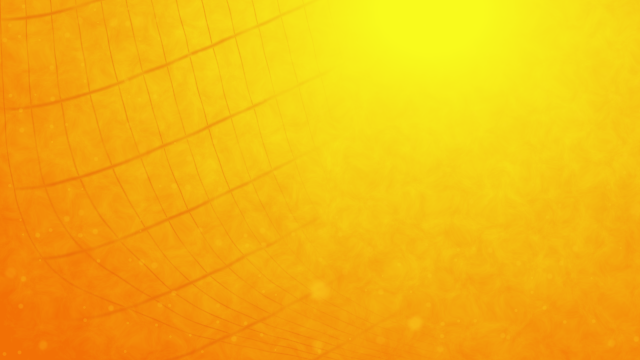
Reproduce this background procedurally as a WebGL 1 fragment shader.

```glsl
precision highp float;

uniform vec2 u_resolution;

const vec3 EMBER = vec3(0.95, 0.44, 0.02);
const vec3 AMBER = vec3(0.955, 0.71, 0.06);
const vec3 LEMON = vec3(0.975, 0.98, 0.11);
const vec3 RUST = vec3(0.89, 0.33, 0.03);
const vec3 SPARK = vec3(0.98, 0.82, 0.12);

const vec2 GLOW_CENTER = vec2(1.20, 0.03);
const float GLOW_SQUASH = 0.80;
const float GLOW_REACH = 1.15;
const float GLOW_PEAK = 1.10;
const float MOTTLE = 0.145;
const float BLOTCH = 0.085;
const float RIB_WIDTH = 0.0042;
const float RIB_STRENGTH = 0.42;
const float THREAD_WIDTH = 0.0011;
const float THREAD_SPACING = 0.070;
const float THREAD_STRENGTH = 0.43;

float hash(vec2 p) {
  vec3 q = fract(vec3(p.xyx) * 0.1031);
  q += dot(q, q.yzx + 33.33);
  return fract((q.x + q.y) * q.z);
}

vec2 gradient(vec2 cell) {
  float angle = 6.2832 * hash(cell);
  return vec2(cos(angle), sin(angle));
}

float noise(vec2 p) {
  vec2 i = floor(p), f = fract(p);
  vec2 w = f * f * f * (f * (f * 6.0 - 15.0) + 10.0);
  vec2 e = vec2(1.0, 0.0);
  float low = mix(dot(gradient(i), f), dot(gradient(i + e), f - e), w.x);
  float high = mix(dot(gradient(i + e.yx), f - e.yx),
                   dot(gradient(i + 1.0), f - 1.0), w.x);
  return mix(low, high, w.y);
}

float fbm(vec2 p) {
  float sum = 0.0, amp = 0.6;
  for (int i = 0; i < 4; i++) {
    sum += amp * noise(p);
    p = mat2(1.6, 1.2, -1.2, 1.6) * p + 17.0;
    amp *= 0.65;
  }
  return sum;
}

float stroke(float d, float halfWidth, float pixel) {
  return 1.0 - smoothstep(halfWidth - pixel, halfWidth + pixel, abs(d));
}

// Left border of the net, y measured downward.
float netEdge(float y) {
  return 0.008 + 0.02 * y + 0.27 * y * y * y * y;
}

// Broad ribs sweeping up to the right.
float ribs(vec2 p, float pixel) {
  float ink = 0.0;
  for (int i = 0; i < 7; i++) {
    float k = float(i);
    float start = 0.055 + 0.262 * k - 0.0135 * k * k;
    float s = p.x - netEdge(start);
    float t = max(s, 0.0);
    float bend = 0.48 * (1.0 + 0.35 * start * start);
    float rise = bend * t * t / (t + 0.35);
    float slope = bend * t * (t + 0.7) / ((t + 0.35) * (t + 0.35));
    float d = (p.y - start + rise) / sqrt(1.0 + slope * slope);
    ink = max(ink, stroke(d, RIB_WIDTH, pixel + 0.002) * smoothstep(-0.03, 0.05, s));
  }
  return ink;
}

// Thin threads falling and curling toward the lower right.
float threads(vec2 p, float pixel) {
  float tilt = 0.03 + 0.21 * smoothstep(0.0, 0.45, p.x);
  float curl = 0.36 * smoothstep(0.1, 0.9, p.x);
  float y3 = p.y * p.y * p.y;
  float y7 = y3 * y3 * p.y;
  float m = p.x - tilt * p.y - 0.27 * y3 * p.y - curl * y7 * p.y;
  float slope = tilt + 1.08 * y3 + 8.0 * curl * y7;
  float d = (mod(m + 0.5 * THREAD_SPACING, THREAD_SPACING) - 0.5 * THREAD_SPACING)
          / sqrt(1.0 + slope * slope);
  return stroke(d, THREAD_WIDTH, pixel) * smoothstep(-0.03, -0.01, m);
}

// One soft speck in some of the cells.
float specks(vec2 p, float scale, float density) {
  vec2 cell = floor(p * scale);
  vec2 center = 0.3 + 0.4 * vec2(hash(cell + 3.0), hash(cell + 41.0));
  float radius = mix(0.08, 0.28, hash(cell + 71.0));
  float d = length(fract(p * scale) - center);
  return step(1.0 - density, hash(cell)) * (1.0 - smoothstep(0.4 * radius, radius, d));
}

float orb(vec2 p, vec2 center, float radius) {
  return 1.0 - smoothstep(0.4 * radius, 1.3 * radius, length(p - center));
}

void main() {
  float pixel = 1.0 / u_resolution.y;
  vec2 p = gl_FragCoord.xy * pixel;
  p.y = 1.0 - p.y;

  // Glow with a grainy, blotchy surface
  float d = length((p - GLOW_CENTER) * vec2(GLOW_SQUASH, 1.0));
  vec2 warp = vec2(noise(p * 14.0), noise(p * 14.0 + 50.0));
  float grain = MOTTLE * fbm(p * 25.0 + 0.9 * warp) + BLOTCH * noise(p * 6.0 + 9.0);
  float light = GLOW_PEAK - d / GLOW_REACH + grain * smoothstep(0.05, 0.7, d);
  light = clamp(light, 0.0, 1.0);
  vec3 color = mix(EMBER, AMBER, min(light * 2.0, 1.0));
  color = mix(color, LEMON, clamp(light * 2.0 - 1.0, 0.0, 1.0));

  // Net, worn away toward the right
  float reach = 1.0 + 0.5 * smoothstep(0.7, 1.0, p.y);
  float fade = 1.0 - smoothstep(0.45, reach, p.x);
  float wear = clamp(0.8 + 0.9 * noise(p * 11.0 + 30.0), 0.2, 1.0);
  vec2 bent = p + 0.003 * warp;
  float ink = max(RIB_STRENGTH * ribs(bent, pixel), THREAD_STRENGTH * threads(bent, pixel));
  color = mix(color, RUST, ink * fade * wear);

  // Dust and out-of-focus lights
  float dust = 0.24 * specks(p, 24.0, 0.2) + 0.18 * specks(p + 5.0, 11.0, 0.14);
  dust += 0.50 * orb(p, vec2(0.888, 0.806), 0.031);
  dust += 0.45 * orb(p, vec2(1.153, 0.898), 0.022);
  gl_FragColor = vec4(mix(color, max(color, SPARK), dust), 1.0);
}
```
